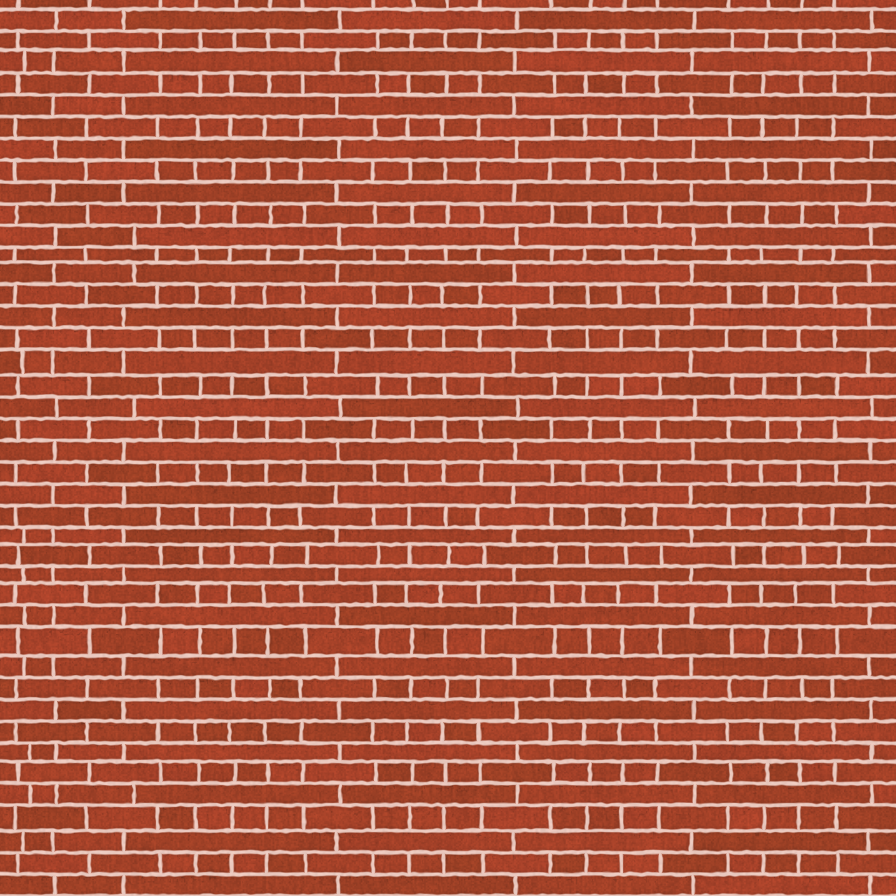
Give the GLSL for this texture, as a WebGL 2 fragment shader.

```glsl
#version 300 es
precision highp float;
// Red brick wall: 41 uneven courses that alternate long stretchers with
// groups of short bricks every 152 units, parted by thin pale mortar.
// The canvas spans 768 units; joints are placed by loops and hashed jitter.
uniform vec2 u_resolution;
out vec4 fragColor;

float hash(vec2 p) {
  vec3 q = fract(p.xyx * vec3(0.1031, 0.1030, 0.0973));
  q += dot(q, q.yzx + 33.33);
  return fract((q.x + q.y) * q.z);
}

float noise(vec2 p) {
  vec2 i = floor(p), f = fract(p);
  f = f * f * (3.0 - 2.0 * f);
  return mix(mix(hash(i), hash(i + vec2(1, 0)), f.x),
             mix(hash(i + vec2(0, 1)), hash(i + vec2(1, 1)), f.x), f.y);
}

// Most courses share one height; a few are thin or tall.
float courseHeight(int row) {
  if (row == 12) return 13.0;
  if (row == 25 || row == 27) return 14.5;
  if (row == 2 || row == 35) return 16.0;
  if (row == 3) return 20.0;
  if (row == 17 || row == 38) return 22.0;
  if (row == 30) return 25.0;
  return 18.656;
}

// Horizontal place of an upright joint in a course of long bricks.
float longJoint(int i, float row) {
  float shift = 4.0 * hash(vec2(row, 3.0)) - 1.0;
  if (i == 0) return hash(vec2(row, 8.0)) < 0.4 ? -50.0 : 21.0 + 2.0 * shift;
  if (i == 1) return 46.0 + shift;
  if (i == 2) return 106.0 + 9.0 * step(0.78, hash(vec2(row, 5.0)));
  return 289.0 + 152.0 * float(i - 3) + shift;
}

// The same for a course of short bricks: three at the left, then groups of four.
float shortJoint(int i, float row) {
  float shift = 4.0 * hash(vec2(row, 11.0)) - 2.0;
  if (i < 3) return 14.0 + 61.0 * float(i) + shift;
  int k = i - 3;
  float slot = float(k % 4);
  float jitter = 5.0 * hash(vec2(row, 20.0 + slot)) - 1.0;
  return 167.0 + 152.0 * float(k / 4) + 30.5 * slot + shift + jitter;
}

void main() {
  vec2 p = gl_FragCoord.xy / u_resolution * 768.0;
  p.y = 768.0 - p.y;
  float pixel = 768.0 / u_resolution.y;

  // Slightly ragged brick edges
  vec2 q = p + 1.3 * (vec2(noise(p * 0.22), noise(p * 0.2 + 70.0)) - 0.5);

  // Find the course, counted from the top
  int course = 0;
  float top = 8.0 - 18.656, height = courseHeight(0);
  for (int i = 1; i < 43; i++) {
    if (q.y < top + height) break;
    top += height;
    course = i;
    height = courseHeight(i);
  }
  float row = float(course);
  float bed = min(q.y - top, top + height - q.y);

  // Nearest upright joint, and the brick number within the course
  bool isLong = course % 2 == 1;
  float upright = 1000.0, brick = 0.0;
  int joints = isLong ? 7 : 19;
  for (int i = 0; i < joints; i++) {
    float x = isLong ? longJoint(i, row) : shortJoint(i, row);
    upright = min(upright, abs(q.x - x));
    brick += step(x, q.x);
  }

  // Fired clay: tone per brick, upright streaks, grain and dark pits
  float tone = hash(vec2(brick + 3.0, row * 1.7));
  vec3 clay = mix(vec3(0.61, 0.25, 0.145), vec3(0.665, 0.26, 0.165), tone);
  float streaks = noise(p * vec2(0.55, 0.09)) - 0.5;
  float grain = noise(p * 0.7) - 0.5;
  float cloud = noise(p * vec2(0.025, 0.08) + 40.0) - 0.5;
  clay *= 1.0 + 0.09 * streaks + 0.13 * grain + 0.06 * cloud;
  float pits = smoothstep(0.74, 0.95, noise(p * 0.5 + 13.0));
  clay *= 1.0 - 0.16 * pits * (1.0 - smoothstep(0.0, height * 0.8, q.y - top));

  // Soft shade where the clay meets the mortar
  float edge = min(bed, upright);
  clay *= 1.0 - 0.07 * (1.0 - smoothstep(2.0, 5.0, edge));

  // Pale mortar with a feathered rim
  float worn = 0.5 * (noise(p * 0.13 + 90.0) - 0.5);
  float soft = max(0.95, 0.65 * pixel);
  float mortarMask = 1.0 - smoothstep(1.6 - soft, 1.6 + soft, edge + worn);
  vec3 mortar = vec3(0.92, 0.79, 0.75) * (0.97 + 0.06 * noise(p * 0.45));
  fragColor = vec4(mix(clay, mortar, mortarMask), 1.0);
}
```
